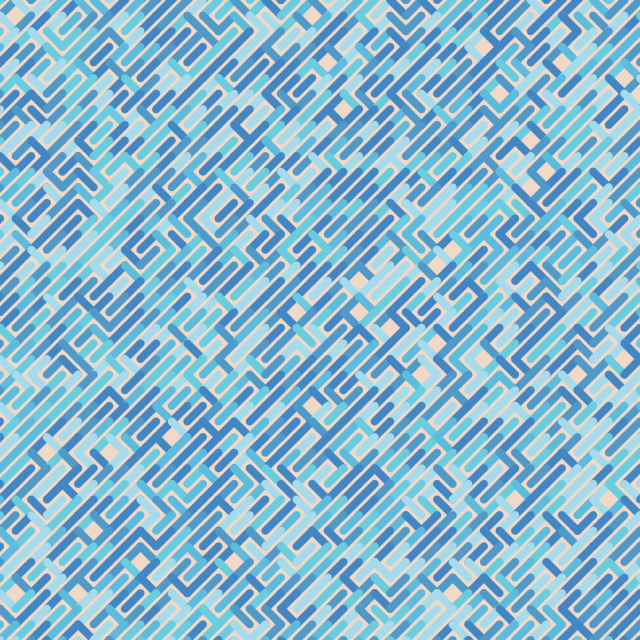
Write a Shadertoy shader that draws this pattern.

```glsl
// Diagonal maze of round-capped blue strokes on a pale cream ground.

const float CELLS = 41.0; // cells along the canvas height

float hash(vec2 cell, float seed) {
    vec3 p = fract(vec3(cell.xyx + seed) * vec3(0.1031, 0.1030, 0.0973));
    p += dot(p, p.yzx + 33.33);
    return fract((p.x + p.y) * p.z);
}

float segmentDistance(vec2 p, vec2 a, vec2 b) {
    vec2 pa = p - a, ba = b - a;
    return length(pa - ba * clamp(dot(pa, ba) / dot(ba, ba), 0.0, 1.0));
}

// Weighted choice among five blues
vec3 strokeColor(float pick) {
    if (pick < 0.29) return vec3(0.26, 0.53, 0.77);
    if (pick < 0.49) return vec3(0.31, 0.605, 0.785);
    if (pick < 0.64) return vec3(0.365, 0.735, 0.865);
    if (pick < 0.81) return vec3(0.415, 0.80, 0.875);
    return vec3(0.65, 0.86, 0.925);
}

void mainImage(out vec4 fragColor, in vec2 fragCoord) {
    vec2 p = fragCoord / iResolution.y * CELLS;
    float pixel = CELLS / iResolution.y;
    vec2 home = floor(p);
    vec3 color = vec3(0.95, 0.85, 0.78);

    // Paint neighbouring cells row by row, so lower strokes lie on top
    for (int row = 1; row >= -1; row--) {
        for (int column = -1; column <= 1; column++) {
            vec2 cell = home + vec2(column, row);
            vec2 local = p - cell;

            // Most strokes rise to the right, the rest are mirrored
            if (hash(cell, 17.0) > 0.79) local.x = 1.0 - local.x;

            float d = segmentDistance(local, vec2(0.0), vec2(1.0)) - 0.255;
            float cover = smoothstep(0.75 * pixel, -0.75 * pixel, d);
            color = mix(color, strokeColor(hash(cell, 71.0)), cover);
        }
    }
    fragColor = vec4(color, 1.0);
}
```
